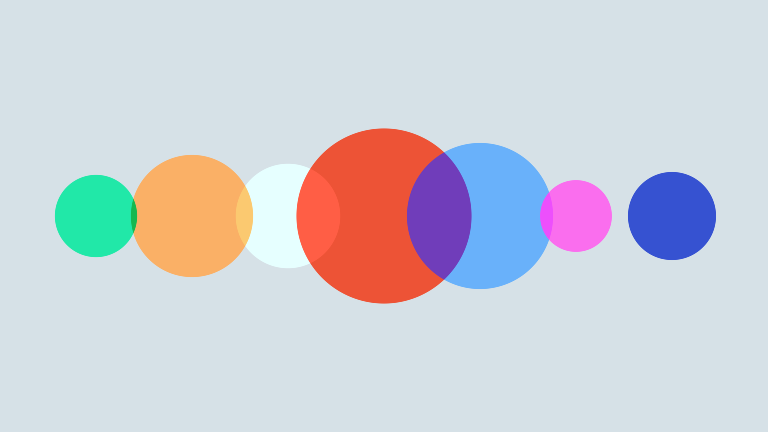
Write a WebGL 2 fragment shader that draws this background.

```glsl
#version 300 es
precision highp float;

uniform vec2 u_resolution;
out vec4 outColor;

#define COUNT 7
#define SPACING 0.22222
#define EDGE_PIXELS 1.0
#define BACKGROUND vec3(0.84, 0.882, 0.905)

// Disc radii, in canvas heights, from left to right
const float RADII[COUNT] = float[](
    0.0953, 0.1415, 0.1210, 0.2027, 0.1692, 0.0831, 0.1020);

// Disc colours
const vec3 FILLS[COUNT] = vec3[](
    vec3(0.13, 0.91, 0.66),
    vec3(0.98, 0.69, 0.40),
    vec3(0.90, 1.00, 1.00),
    vec3(0.93, 0.325, 0.21),
    vec3(0.41, 0.695, 0.98),
    vec3(0.98, 0.43, 0.935),
    vec3(0.21, 0.32, 0.82));

// Colours where each disc overlaps its left neighbour
const vec3 OVERLAPS[COUNT] = vec3[](
    FILLS[0],
    vec3(0.09, 0.72, 0.31),
    vec3(0.985, 0.79, 0.44),
    vec3(1.00, 0.37, 0.27),
    vec3(0.44, 0.24, 0.73),
    vec3(0.93, 0.31, 0.99),
    FILLS[6]);

float circleDistance(vec2 point, vec2 center, float radius) {
    return length(point - center) - radius;
}

// Smooth coverage: 1 inside the shape, 0 outside
float coverage(float dist) {
    float halfEdge = 0.5 * EDGE_PIXELS / u_resolution.y;
    return 1.0 - smoothstep(-halfEdge, halfEdge, dist);
}

void main() {
    vec2 point = (gl_FragCoord.xy - 0.5 * u_resolution) / u_resolution.y;
    vec3 color = BACKGROUND;
    float neighbour = 0.0;

    // Evenly spaced row of translucent discs, centred on the canvas
    for (int i = 0; i < COUNT; i++) {
        vec2 center = vec2((float(i) - 0.5 * float(COUNT - 1)) * SPACING, 0.0);
        float disc = coverage(circleDistance(point, center, RADII[i]));
        vec3 tint = mix(FILLS[i], OVERLAPS[i], neighbour);
        color = mix(color, tint, disc);
        neighbour = disc;
    }

    outColor = vec4(color, 1.0);
}
```
